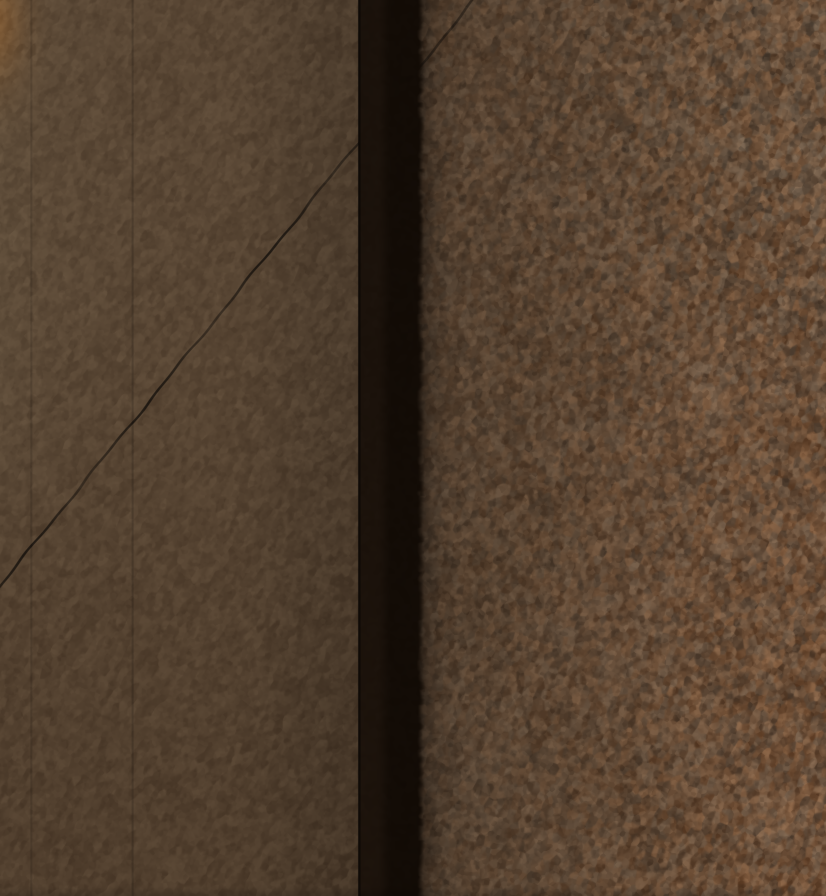
A Shadertoy shader for this texture:

```glsl
// Two rough brown wall panels parted by a dark upright gap, with a thin slanted crack.
// Smooth gradients set the light; soft cellular noise gives fine slanted grain on the
// left panel and coarser, redder grain on the right. Lengths are in canvas heights.

vec3 hash3(vec2 cell) {
    vec3 q = fract(cell.xyx * vec3(0.1031, 0.1030, 0.0973));
    q += dot(q, q.yxz + 33.33);
    return fract((q.xxy + q.yzz) * q.zyx);
}

// Soft cellular noise: each cell point spreads its random value, centred on zero.
vec3 grain(vec2 p) {
    vec2 cell = floor(p), f = fract(p);
    vec3 sum = vec3(0.0);
    float total = 0.0;
    for (int j = -1; j <= 1; j++) {
        for (int i = -1; i <= 1; i++) {
            vec2 o = vec2(i, j);
            vec3 h = hash3(cell + o + 17.0);
            vec2 d = o + h.xy - f;
            float w = exp(-7.0 * dot(d, d));
            sum += w * (hash3(cell + o + 91.0) - 0.5);
            total += w;
        }
    }
    return sum / total;
}

float line(float d, float width, float px) {
    return 1.0 - smoothstep(width, width + 1.5 * px, abs(d));
}

vec3 leftPanel(vec2 p, float px) {
    vec3 col = mix(vec3(0.315, 0.245, 0.178), vec3(0.345, 0.273, 0.202),
                   smoothstep(0.0, 0.75, p.y));
    col *= 1.0 - 0.13 * smoothstep(0.24, 0.40, p.x);
    // Pale light along the left edge and a warm glow in the top corner
    col += vec3(0.025, 0.027, 0.022) * exp(-p.x * 14.0) * smoothstep(0.25, 0.7, p.y);
    vec2 g = (p - vec2(-0.01, 0.98)) / vec2(0.035, 0.07);
    col += vec3(0.12, 0.045, -0.025) * exp(-dot(g, g));
    // Grain stretched along the rising diagonal
    vec2 q = mat2(0.85, 0.53, -0.53, 0.85) * p;
    float n = grain(q * vec2(165.0, 100.0)).x + 0.5 * grain(q * 240.0).y;
    col += n * vec3(0.060, 0.055, 0.046);
    // Faint upright seams
    col *= 1.0 - 0.13 * line(p.x - 0.035, 0.0003, px);
    col *= 1.0 - 0.16 * line(p.x - 0.148, 0.0003, px);
    return col;
}

vec3 rightPanel(vec2 p) {
    float across = smoothstep(0.47, 0.92, p.x);
    vec3 col = mix(vec3(0.335, 0.258, 0.190), vec3(0.405, 0.312, 0.232), across);
    // Redder low and to the right, greyer toward the top
    float warm = across * (1.0 - smoothstep(0.3, 0.95, p.y));
    col += warm * vec3(0.020, 0.002, -0.006);
    col += 0.008 * sin(p.x * 17.0 + 3.0 * sin(p.y * 7.0)) * sin(p.y * 13.0 + p.x * 5.0);
    // Coarse grain with a little colour of its own
    vec2 q = mat2(0.93, 0.37, -0.37, 0.93) * p;
    vec3 a = grain(q * vec2(150.0, 115.0));
    vec3 b = grain(q * 235.0 + 40.0);
    float n = a.x + 0.6 * b.y;
    col += n * vec3(0.150, 0.130, 0.108) * (0.72 + 0.4 * across);
    col += a.z * vec3(0.045, 0.004, -0.022) * (0.5 + across);
    // Shade cast beside the gap
    float shade = exp(-max(p.x - 0.470, 0.0) * 55.0);
    return col * (1.0 - 0.42 * shade);
}

vec3 gapColor(vec2 p) {
    vec3 col = mix(vec3(0.106, 0.071, 0.043), vec3(0.072, 0.045, 0.022),
                   smoothstep(0.420, 0.438, p.x));
    col *= 1.0 + 0.10 * (0.5 - p.y) * (1.0 - smoothstep(0.40, 0.44, p.x));
    return col + 0.008 * grain(p * 150.0).x;
}

void mainImage(out vec4 fragColor, in vec2 fragCoord) {
    vec2 p = fragCoord / iResolution.y;
    float px = 1.0 / iResolution.y;

    // Panels
    vec3 col = p.x < 0.435 ? leftPanel(p, px) : rightPanel(p);

    // Slanted crack, broken by slow waves, fainter past the gap
    float wobble = 0.0008 * sin(p.y * 61.0) + 0.0005 * sin(p.y * 143.0);
    float crack = (p.y - 0.346 - 1.2375 * p.x) / 1.591 + wobble;
    float strength = p.x < 0.435 ? 0.50 + 0.12 * sin(p.y * 37.0) : 0.38;
    col *= 1.0 - strength * line(crack, 0.0005, px);

    // Gap: crisp on the left, rough and soft on the right
    float rough = 0.004 * grain(p * vec2(60.0, 130.0)).x;
    float gap = smoothstep(0.400 - px, 0.400 + px, p.x)
              * (1.0 - smoothstep(0.466, 0.474, p.x + rough));
    col = mix(col, gapColor(p), gap);
    col *= 1.0 - 0.45 * line(p.x - 0.401, 0.0006, px);

    // Thin shade along the bottom edge
    col *= 0.86 + 0.14 * smoothstep(0.0, 0.012, p.y);
    fragColor = vec4(clamp(col, 0.0, 1.0), 1.0);
}
```
